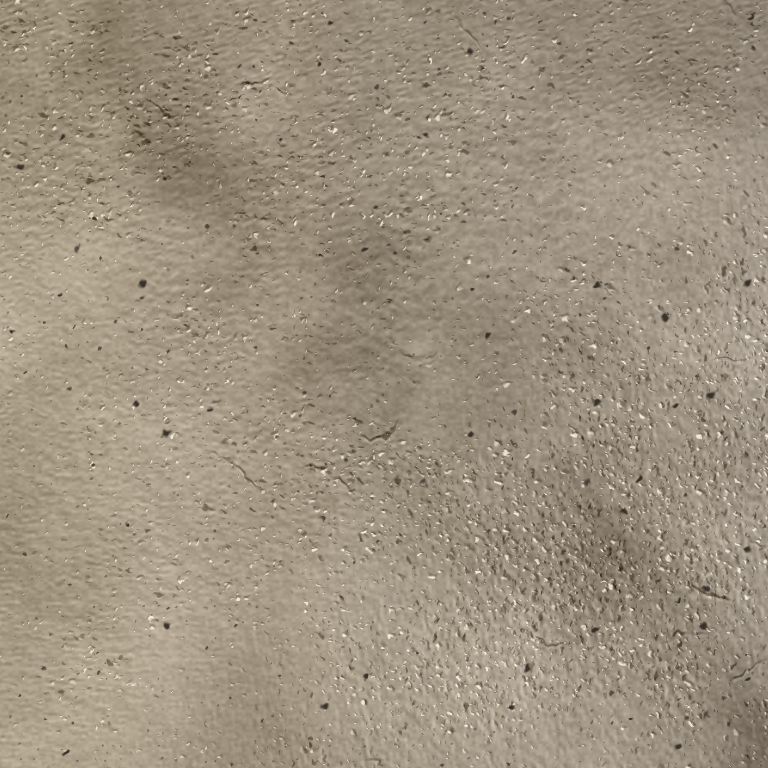
A Shadertoy shader for this texture:

```glsl
float hash(vec2 p) {
    return fract(sin(dot(p, vec2(127.1, 311.7))) * 43758.5453);
}

vec2 hash2(vec2 p) {
    return vec2(hash(p), hash(p + 57.3));
}

mat2 rotation(float a) {
    return mat2(cos(a), -sin(a), sin(a), cos(a));
}

float noise(vec2 p) {
    vec2 i = floor(p), f = fract(p);
    f = f * f * (3.0 - 2.0 * f);
    return mix(mix(hash(i), hash(i + vec2(1, 0)), f.x),
               mix(hash(i + vec2(0, 1)), hash(i + 1.0), f.x), f.y);
}

float fbm(vec2 p) {
    float sum = 0.0, amp = 0.5;
    for (int i = 0; i < 4; i++) {
        sum += amp * noise(p);
        p = rotation(0.6) * p * 2.03 + 7.1;
        amp *= 0.5;
    }
    return sum / 0.9375;
}

// Soft elongated spot, 1 at the centre and 0 outside
float spot(vec2 p, float radius, float stretch) {
    return 1.0 - smoothstep(0.35, 1.25, length(p / vec2(stretch, 1.0)) / radius);
}

// Scattered ragged chips: x is the lit face, y the shadow beside it
vec2 chips(vec2 p, float cells, float density, float angle, float seed) {
    vec2 g = p * cells, result = vec2(0);
    g += 0.45 * (vec2(noise(g * 2.3), noise(g * 2.3 + 41.0)) - 0.5);
    for (int y = -1; y <= 1; y++)
    for (int x = -1; x <= 1; x++) {
        vec2 id = floor(g) + vec2(x, y), rnd = hash2(id + seed);
        float present = smoothstep(0.0, 0.06, density - hash(id + seed + 19.7));
        vec2 q = rotation(angle + rnd.x * 1.4 - 0.7) * (g - id - 0.1 - 0.8 * rnd);
        float radius = mix(0.12, 0.27, rnd.y * rnd.y);
        float lit = spot(q, radius, 1.5) * smoothstep(0.15, 0.9, rnd.x);
        float shade = spot(q - vec2(0.12, 0.28), radius, 2.2) * (1.0 - 0.5 * rnd.x);
        result = max(result, present * vec2(lit, shade));
    }
    return result;
}

// Sparse ragged holes
float pits(vec2 p, float cells, float density, float seed) {
    vec2 g = p * cells;
    vec2 id = floor(g), rnd = hash2(id + seed);
    vec2 q = rotation(rnd.x * 1.6 - 0.4) * (fract(g) - 0.25 - 0.5 * rnd);
    q += 0.09 * (vec2(noise(g * 9.0), noise(g * 9.0 + 17.0)) - 0.5);
    float radius = mix(0.055, 0.11, rnd.y * rnd.y);
    return step(hash(id + seed + 3.3), density) * spot(q, radius, 1.0 + 0.8 * rnd.x);
}

// Broken wandering cracks that taper at both ends
float cracks(vec2 p, float density) {
    float breaks = smoothstep(0.25, 0.5, noise(p * 60.0 + 9.0));
    p += 0.045 * (vec2(fbm(p * 24.0), fbm(p * 24.0 + 31.0)) - 0.5);
    vec2 g = p * 10.0;
    float result = 0.0;
    for (int y = -1; y <= 1; y++)
    for (int x = -1; x <= 1; x++) {
        vec2 id = floor(g) + vec2(x, y), rnd = hash2(id + 83.0);
        vec2 q = rotation(rnd.x * 1.2 - 0.7) * (g - id - rnd);
        q.y += (rnd.y - 0.5) * 1.5 * q.x * q.x;
        float taper = 1.0 - smoothstep(0.1, 0.25 + 0.3 * rnd.y, abs(q.x));
        float line = 1.0 - smoothstep(0.004, 0.03, abs(q.y));
        result = max(result, line * taper * smoothstep(0.0, 0.1, density - hash(id + 5.0)));
    }
    return result * mix(0.25, 1.0, breaks);
}

void mainImage(out vec4 fragColor, in vec2 fragCoord) {
    vec2 p = fragCoord / iResolution.xy;

    // Regions: upright grain at lower right, a rough stained diagonal, worn patches
    float upright = smoothstep(0.85, 1.5, p.x + 1.0 - p.y);
    float diagonal = exp(-pow((p.x + p.y - 1.02) / 0.22, 2.0));
    float worn = smoothstep(0.42, 0.66, fbm(p * 8.0 + 4.0));
    float rough = worn * (0.2 + 0.4 * diagonal + 0.3 * upright)
                + 0.16 * smoothstep(0.2, 0.9, p.x);

    // Broad stains
    float tone = 0.14 * (fbm(p * 3.0 + 11.0) - 0.5) + 0.13 * (fbm(p * 9.0) - 0.5);
    tone -= 0.1 * diagonal * smoothstep(0.35, 0.65, fbm(p * 5.0 + 21.0));
    tone += 0.03 * (1.0 - smoothstep(0.0, 0.6, p.x)) - 0.012 * p.y;

    // Brushed grain, embossed by differencing shifted noise
    vec2 bend = 0.012 * vec2(fbm(p * 30.0), fbm(p * 30.0 + 5.0));
    vec2 along = rotation(0.3 * smoothstep(0.2, 0.9, p.y)) * (p + bend) * vec2(95, 230);
    vec2 across = rotation(0.12) * (p + bend) * vec2(210, 120);
    float streakA = noise(along) - noise(along + vec2(0.3, 0.8));
    float streakB = noise(across) - noise(across + vec2(0.8, 0.4));
    tone += mix(streakA, streakB, upright) * (0.085 + 0.07 * rough);
    tone += 0.07 * (noise(p * vec2(230, 270)) - 0.5);

    // Chips in two sizes
    float angle = mix(0.3, -1.2, upright);
    vec2 coarse = chips(p, 80.0, 0.75 * rough, angle, 13.0);
    vec2 fine = chips(p, 125.0, 0.12 + 0.7 * rough, angle, 47.0);
    tone -= 0.23 * coarse.y + 0.16 * fine.y;
    tone += 0.33 * coarse.x + 0.25 * fine.x;

    // Cracks with a pale lower lip
    float crackDensity = 0.03 + 0.22 * diagonal + 0.3 * rough;
    tone += 0.08 * cracks(p + vec2(0.0, 0.004), crackDensity);
    tone -= 0.24 * cracks(p, crackDensity);

    vec3 warmth = vec3(0.012, 0.006, -0.014) * (1.0 - 1.4 * p.x);
    vec3 color = vec3(0.636, 0.592, 0.526) + warmth + tone;

    // Dark holes and fainter specks
    float holes = max(pits(p, 20.0, 0.1, 71.0), 0.75 * pits(p + 0.013, 33.0, 0.1, 29.0));
    holes = max(holes, 0.45 * pits(p, 55.0, 0.22, 91.0));
    color = mix(color, vec3(0.18, 0.155, 0.13), 0.9 * holes);

    fragColor = vec4(clamp(color, 0.12, 0.93), 1.0);
}
```
